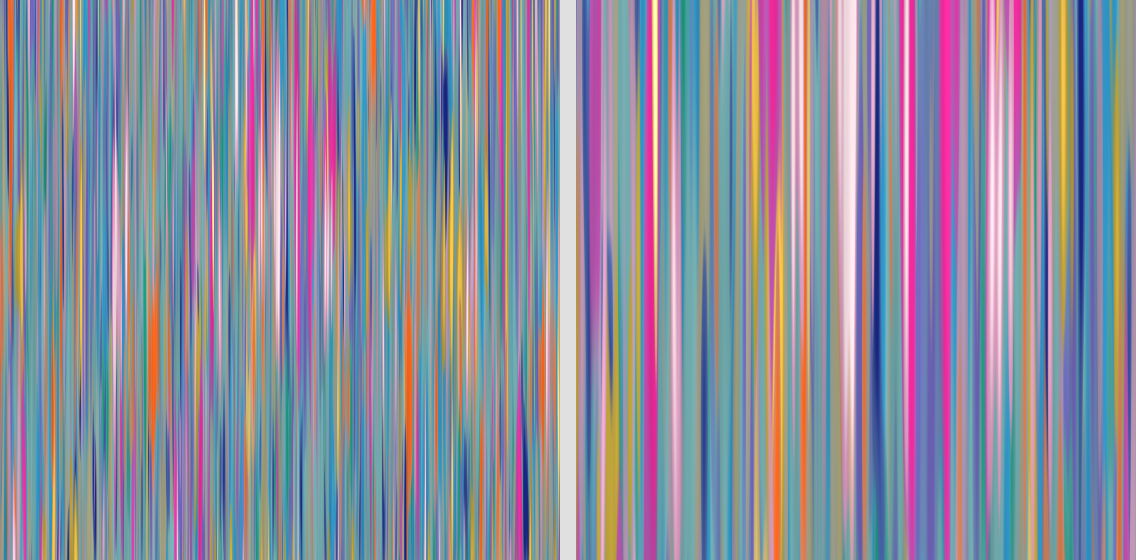
Left, the full canvas; right, a detail of the centre.
This pattern is drawn by a Shadertoy shader. Its source:

```glsl
// Dense vertical fibres in teal and blue with thin warm and magenta accents.
// Each colour has its own gradient noise, stretched along y and cut at a
// threshold; the layers are painted over one another, cores brighter than rims.

// Pseudo-random unit gradient for a lattice point
vec2 gradientAt(ivec2 cell) {
    uint h = uint(cell.x) * 1597334673u ^ uint(cell.y) * 3812015801u;
    h = (h ^ (h >> 15)) * 2246822519u;
    h = (h ^ (h >> 13)) * 3266489917u;
    h ^= h >> 16;
    float angle = float(h & 65535u) * 6.28318 / 65536.0;
    return vec2(cos(angle), sin(angle));
}

float gradientNoise(vec2 p) {
    vec2 base = floor(p), f = p - base;
    ivec2 cell = ivec2(base);
    vec2 w = f * f * f * (f * (f * 6.0 - 15.0) + 10.0);
    float a = dot(gradientAt(cell), f);
    float b = dot(gradientAt(cell + ivec2(1, 0)), f - vec2(1, 0));
    float c = dot(gradientAt(cell + ivec2(0, 1)), f - vec2(0, 1));
    float d = dot(gradientAt(cell + ivec2(1, 1)), f - vec2(1, 1));
    return mix(mix(a, b, w.x), mix(c, d, w.x), w.y);
}

// Stretched noise of about unit deviation: fibres, finer fibres and clusters
float fibres(vec2 uv, vec2 freq, float seed) {
    vec2 p = uv * freq + seed * vec2(331.7, 17.37);
    float n = gradientNoise(p);
    n += 0.6 * gradientNoise(p * vec2(2.3, 1.4) + vec2(57.1, 8.43));
    n += 0.4 * gradientNoise(p * vec2(0.13, 0.8) + vec2(91.3, 3.71));
    return n * 3.8;
}

// Paints the fibres above a threshold, shading from rim to core colour
void paint(inout vec3 col, vec2 uv, vec2 freq, float seed, float cut, vec3 rim, vec3 core) {
    float n = fibres(uv, freq, seed);
    vec3 tint = mix(rim, core, smoothstep(cut + 0.2, cut + 1.0, n));
    col = mix(col, tint, smoothstep(cut - 0.25, cut + 0.2, n));
}

vec3 weave(vec2 uv) {
    // Ground of grey teal and clear blue
    float ground = fibres(uv, vec2(95.0, 1.5), 1.0);
    vec3 col = mix(vec3(0.43, 0.65, 0.66), vec3(0.18, 0.57, 0.76), smoothstep(-0.2, 1.1, ground));

    // Cool and muted fibres
    paint(col, uv, vec2(100.0, 1.6), 2.0, 0.75, vec3(0.40, 0.51, 0.69), vec3(0.42, 0.38, 0.70));
    paint(col, uv, vec2(110.0, 1.9), 3.0, 1.25, vec3(0.27, 0.60, 0.58), vec3(0.10, 0.57, 0.48));
    paint(col, uv, vec2(120.0, 1.4), 4.0, 1.05, vec3(0.58, 0.59, 0.54), vec3(0.63, 0.62, 0.47));
    paint(col, uv, vec2(120.0, 1.5), 5.0, 1.15, vec3(0.62, 0.56, 0.67), vec3(0.74, 0.58, 0.68));
    paint(col, uv, vec2(100.0, 1.9), 6.0, 1.50, vec3(0.27, 0.37, 0.62), vec3(0.09, 0.15, 0.50));

    // Bright accents
    paint(col, uv, vec2(90.0, 1.6), 7.0, 1.45, vec3(0.70, 0.60, 0.22), vec3(0.95, 0.76, 0.28));
    paint(col, uv, vec2(100.0, 1.7), 8.0, 1.50, vec3(0.78, 0.50, 0.37), vec3(0.94, 0.38, 0.10));
    paint(col, uv, vec2(85.0, 1.3), 9.0, 1.50, vec3(0.70, 0.32, 0.67), vec3(0.93, 0.16, 0.60));
    paint(col, uv, vec2(110.0, 1.4), 10.0, 1.60, vec3(0.83, 0.58, 0.72), vec3(0.97, 0.88, 0.90));
    paint(col, uv, vec2(110.0, 1.5), 11.0, 1.95, vec3(0.80, 0.70, 0.40), vec3(0.98, 0.92, 0.66));

    // Slight light and dark between fibres
    return col * (1.0 + 0.04 * fibres(uv, vec2(150.0, 2.2), 12.0));
}

void mainImage(out vec4 fragColor, in vec2 fragCoord) {
    // Average three samples across the pixel to smooth the thin edges
    vec3 col = vec3(0.0);
    for (int i = -1; i <= 1; i++) {
        vec2 p = fragCoord + vec2(float(i) / 3.0, 0.0);
        col += weave(p / iResolution.xy);
    }
    fragColor = vec4(clamp(col / 3.0, 0.0, 1.0), 1.0);
}
```
